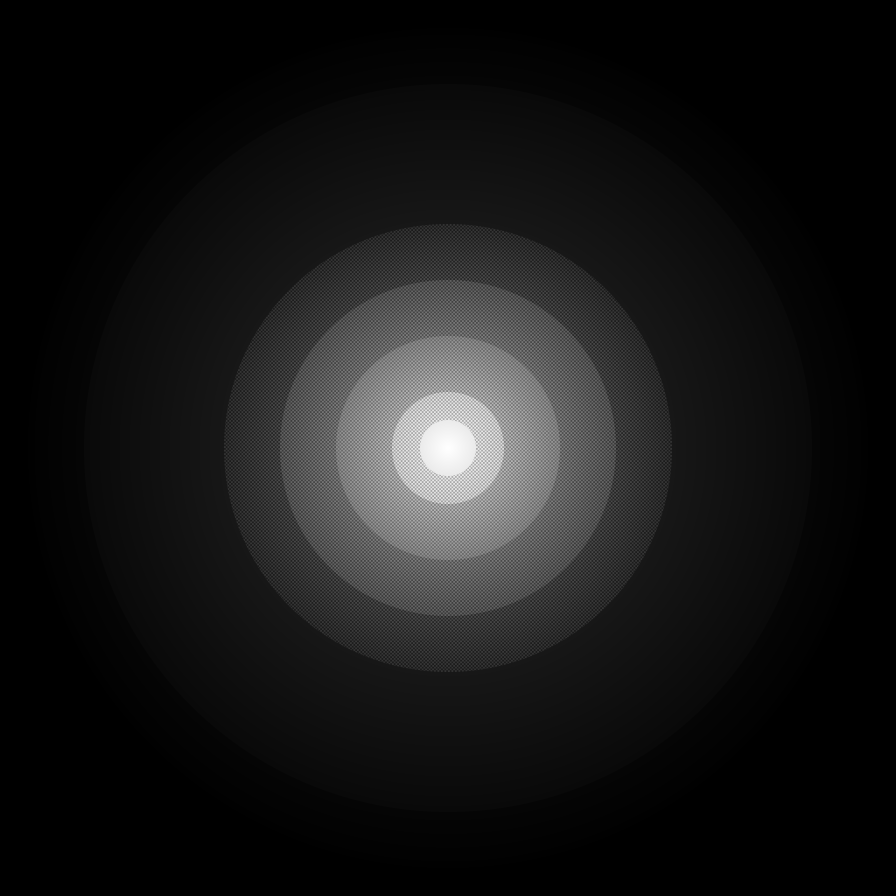
Give the GLSL for this background, as a WebGL 1 fragment shader.

```glsl
precision highp float;

// A grey glow on black, built from concentric discs around the centre.
// Each disc has its own radial fade; the middle rings mix a lighter and a
// darker fade through a fine checkerboard dither.

uniform vec2 u_resolution;

const float PI = 3.14159;
const float DITHER_CELLS = 512.0; // checkerboard cells across the canvas

// Checkerboard from 0 to 1 with softened cell edges; flat grey if too fine.
float checkerboard(vec2 p, float pixel) {
  float cellPixels = 1.0 / (DITHER_CELLS * pixel);
  vec2 wave = sin(PI * p * DITHER_CELLS);
  float sharpness = max(1.5, cellPixels);
  float cells = clamp(wave.x * wave.y * sharpness, -1.0, 1.0);
  return 0.5 + 0.5 * cells * smoothstep(0.4, 0.95, cellPixels);
}

// Coverage of a disc with an edge about one pixel wide.
float disc(float r, float radius, float pixel) {
  return clamp(0.5 + (radius - r) / pixel, 0.0, 1.0);
}

// Tone fading from fade.x at span.x to fade.y at span.y.
float radialFade(float r, vec2 span, vec2 fade) {
  return mix(fade.x, fade.y, clamp((r - span.x) / (span.y - span.x), 0.0, 1.0));
}

// Lays a disc over the tone below, dithered between two radial fades.
float layDisc(float below, float r, vec2 span, vec2 light, vec2 dark,
              float dither, float pixel) {
  float tone = mix(radialFade(r, span, dark), radialFade(r, span, light), dither);
  return mix(below, tone, disc(r, span.y, pixel));
}

void main() {
  float side = min(u_resolution.x, u_resolution.y);
  float pixel = 1.0 / side;
  vec2 p = (gl_FragCoord.xy - 0.5 * u_resolution) / side;
  float r = length(p);
  float dither = checkerboard(p, pixel);

  // Faint outer halo
  float tone = 0.0;
  vec2 rim = vec2(0.020, 0.004);
  vec2 halo = vec2(0.090, 0.035);
  tone = layDisc(tone, r, vec2(0.40625, 0.46875), rim, rim, dither, pixel);
  tone = layDisc(tone, r, vec2(0.25, 0.40625), halo, halo, dither, pixel);

  // Dithered rings, from the outside in
  tone = layDisc(tone, r, vec2(0.1875, 0.25),
                 vec2(0.30, 0.20), vec2(0.15, 0.10), dither, pixel);
  tone = layDisc(tone, r, vec2(0.125, 0.1875),
                 vec2(0.50, 0.38), vec2(0.31, 0.22), dither, pixel);
  tone = layDisc(tone, r, vec2(0.0625, 0.125),
                 vec2(0.74, 0.56), vec2(0.50, 0.40), dither, pixel);
  tone = layDisc(tone, r, vec2(0.03125, 0.0625),
                 vec2(0.92, 0.88), vec2(0.68, 0.62), dither, pixel);

  // Solid bright core
  vec2 core = vec2(1.0, 0.92);
  tone = layDisc(tone, r, vec2(0.0, 0.03125), core, core, dither, pixel);

  gl_FragColor = vec4(vec3(tone), 1.0);
}
```
